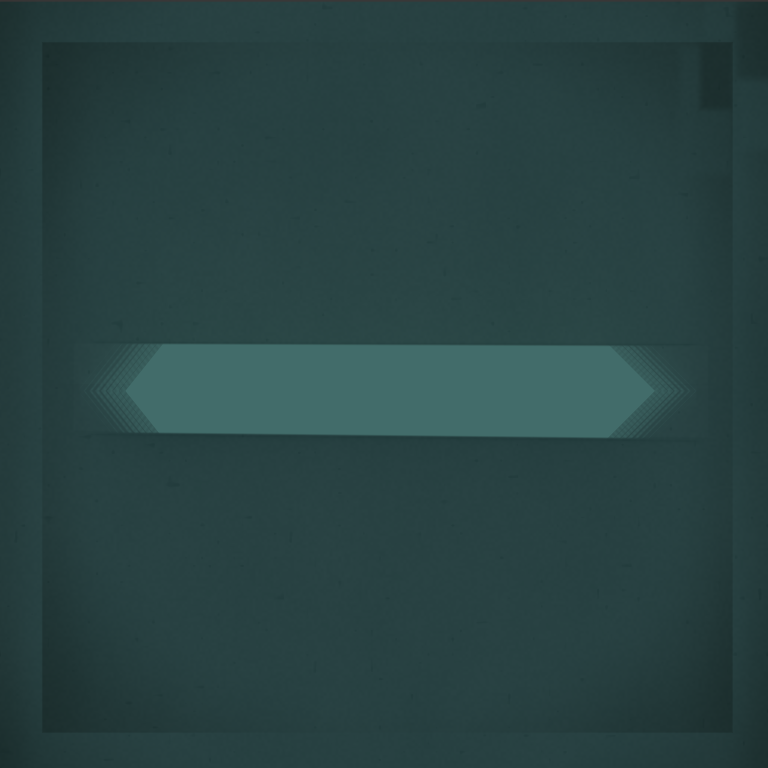
Reproduce this background procedurally as a Shadertoy shader.

```glsl
// A pale teal light bar with hatched tips on a dim, worn, framed teal wall.

const vec3 WALL = vec3(0.153, 0.252, 0.255);
const vec3 WALL_DARK = vec3(0.105, 0.175, 0.172);
const vec3 BAR = vec3(0.257, 0.424, 0.414);
const vec3 TOP_LINE = vec3(0.24, 0.21, 0.21);
const vec4 FRAME = vec4(0.055, 0.046, 0.954, 0.945);  // left, bottom, right, top
const vec2 BAR_ENDS = vec2(0.104, 0.907);
const vec2 TIP_X = vec2(0.163, 0.853);                // points of the solid core
const vec2 TIP_SLOPE = vec2(0.80, 1.0);
const float HATCH_STEP = 0.0082;
const float GRAIN = 0.008;
const float STAIN = 0.014;

float hash(vec2 p) {
    vec3 q = fract(vec3(p.xyx) * 0.1031);
    q += dot(q, q.yzx + 33.33);
    return fract((q.x + q.y) * q.z);
}

float noise(vec2 p) {
    vec2 i = floor(p), f = fract(p);
    f = f * f * (3.0 - 2.0 * f);
    return mix(mix(hash(i), hash(i + vec2(1, 0)), f.x),
               mix(hash(i + vec2(0, 1)), hash(i + vec2(1, 1)), f.x), f.y);
}

float fbm(vec2 p) {
    float sum = 0.0, amp = 0.5;
    for (int i = 0; i < 4; i++) {
        sum += amp * noise(p);
        p = p * 2.03 + 17.1;
        amp *= 0.5;
    }
    return sum;
}

// Soft-edged box given as left, bottom, right, top
float box(vec2 p, vec4 r, float soft) {
    vec2 d = max(r.xy - p, p - r.zw);
    return 1.0 - smoothstep(-soft, soft, max(d.x, d.y));
}

vec3 wall(vec2 p, float px) {
    vec2 c = abs(p - 0.5) * 2.0;
    float inside = box(p, FRAME, px);

    // Separate vignettes inside and outside the frame
    vec2 q = abs((p - 0.5 * (FRAME.xy + FRAME.zw)) / (FRAME.zw - FRAME.xy)) * 2.0;
    float inner = 0.72 * smoothstep(0.9, 1.42, length(q))
                + 0.20 * smoothstep(0.82, 1.0, q.x);
    float outer = 0.60 * smoothstep(1.05, 1.45, length(c))
                + 0.30 * smoothstep(0.88, 1.0, c.x);
    vec3 col = mix(WALL, WALL_DARK, mix(outer, inner, inside));

    // Faint glow over the bar and shadow below it
    float span = smoothstep(0.05, 0.25, p.x) * (1.0 - smoothstep(0.75, 0.95, p.x));
    float above = step(0.5, p.y) * exp(-max(p.y - 0.55, 0.0) * 9.0);
    float below = step(p.y, 0.5) * exp(-max(0.43 - p.y, 0.0) * 32.0);
    col += span * (vec3(0.008, 0.020, 0.014) * above - 0.014 * below);
    col += 0.006 * exp(-6.0 * dot(p - 0.5, p - 0.5));

    // Worn patches in the upper right corner
    col = mix(col, WALL, 0.40 * box(p, vec4(0.885, 0.773, 0.954, 0.94), 0.009));
    col = mix(col, WALL_DARK, 0.85 * box(p, vec4(0.912, 0.858, 0.954, 0.945), 0.007)
                                   * inside);
    col = mix(col, WALL, 0.55 * box(p, vec4(0.963, 0.805, 1.02, 0.895), 0.008));
    col = mix(col, WALL_DARK, 0.45 * box(p, vec4(0.960, 0.900, 1.02, 0.99), 0.010));
    col = mix(col, WALL, 0.35 * box(p, vec4(0.918, 0.950, 0.957, 1.0), 0.006));

    // Stains, fine grain and a few dark specks
    col += STAIN * (fbm(p * vec2(9.0, 6.0)) - 0.47);
    col += GRAIN * (noise(p * 260.0) - 0.5);
    col -= 0.018 * smoothstep(0.91, 1.0, noise(p * 95.0 + 40.0));
    return col;
}

// Amount of light: solid core, then woven chevrons fading to the ends
float barLight(vec2 p, float px) {
    float h = abs(p.y - 0.491);
    bool left = p.x < 0.5;
    float slope = left ? TIP_SLOPE.x : TIP_SLOPE.y;
    float outward = left ? TIP_X.x - p.x : p.x - TIP_X.y;
    float gap = outward + slope * h;
    float reach = left ? TIP_X.x - BAR_ENDS.x : BAR_ENDS.y - TIP_X.y;
    float fade = 1.0 - smoothstep(0.0, reach + 0.035, gap);
    float a = abs(fract(gap / HATCH_STEP) - 0.5) * 2.0;
    float b = abs(fract((outward - slope * h) / HATCH_STEP) - 0.5) * 2.0;
    float soft = 0.25 + px / HATCH_STEP;
    float weave = smoothstep(-soft, soft, fade * 1.5 - 0.45 - a)
                * mix(0.65, 1.0, b);
    float hatch = fade * (0.16 + 0.52 * weave);
    return mix(1.0, hatch, smoothstep(-px, px, gap));
}

void mainImage(out vec4 fragColor, in vec2 fragCoord) {
    vec2 p = fragCoord / iResolution.xy;
    float px = 1.0 / min(iResolution.x, iResolution.y);
    vec3 col = wall(p, px);

    // Slightly tilted bar on a faint, wider panel
    float top = mix(0.5530, 0.5490, p.x);
    float bottom = mix(0.4385, 0.4275, p.x);
    float panel = box(p, vec4(0.096, bottom + 0.002, 0.922, top), px);
    col += 0.007 * panel;
    float body = box(p, vec4(BAR_ENDS.x, bottom, BAR_ENDS.y, top), 1.3 * px);
    float rim = exp(-abs(p.y - top - 0.002) / 0.0015)
              + exp(-abs(p.y - bottom + 0.003) / 0.002);
    col -= 0.016 * rim * box(p, vec4(0.12, 0.4, BAR_ENDS.y, 0.6), 0.01);
    col = mix(col, BAR, body * barLight(p, px));

    // Thin warm line along the top border
    col = mix(col, TOP_LINE, 0.8 * smoothstep(0.9965, 0.999, p.y));
    fragColor = vec4(clamp(col, 0.0, 1.0), 1.0);
}
```
